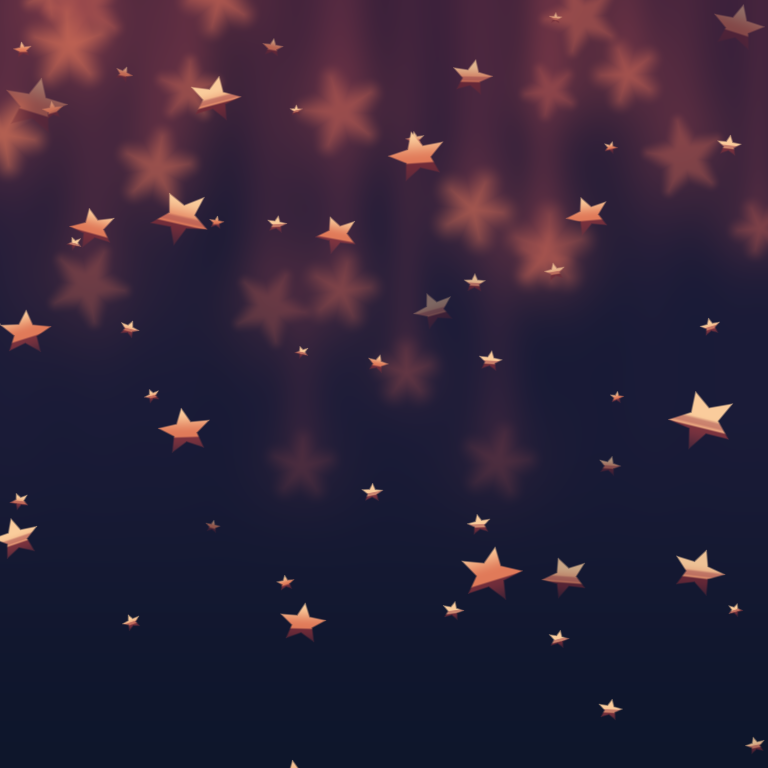
A Shadertoy shader for this background:

```glsl
// Warm folded stars falling with soft glows and light trails over a dusky navy gradient.

const vec3 NAVY_LOW  = vec3(0.055, 0.085, 0.170);
const vec3 NAVY_MID  = vec3(0.100, 0.105, 0.215);
const vec3 DUSK_TOP  = vec3(0.225, 0.125, 0.225);
const vec3 TRAIL     = vec3(0.500, 0.220, 0.290);
const vec3 EMBER     = vec3(0.400, 0.140, 0.200);
const vec3 ROSE      = vec3(0.630, 0.280, 0.300);
const vec3 ORANGE    = vec3(0.880, 0.480, 0.350);
const vec3 GOLD      = vec3(0.980, 0.800, 0.610);
const int   GLOWS        = 22;
const float EDGE         = 0.0018;  // half width of the star outline
const float INNER_RADIUS = 0.45;    // star notch depth
const float SQUASH       = 0.86;    // vertical foreshortening
const float CREASE       = -0.22;   // fold height in star radii

vec4 hash4(vec2 p) {
    vec4 q = fract(p.xyxy * vec4(0.1031, 0.1030, 0.0973, 0.1099));
    q += dot(q, q.wzxy + 33.33);
    return fract((q.xxyz + q.yzzw) * q.zywx);
}

vec2 rotate(vec2 p, float a) {
    float c = cos(a), s = sin(a);
    return vec2(c * p.x - s * p.y, s * p.x + c * p.y);
}

// Signed distance to a five-pointed star
float starDistance(vec2 p, float radius) {
    const vec2 k1 = vec2(0.80902, -0.58779);
    const vec2 k2 = vec2(-0.80902, -0.58779);
    p.x = abs(p.x);
    p -= 2.0 * max(dot(k1, p), 0.0) * k1;
    p -= 2.0 * max(dot(k2, p), 0.0) * k2;
    p.x = abs(p.x);
    p.y -= radius;
    vec2 side = INNER_RADIUS * vec2(-k1.y, k1.x) - vec2(0.0, 1.0);
    float h = clamp(dot(p, side) / dot(side, side), 0.0, radius);
    return length(p - side * h) * sign(p.y * side.x - p.x * side.y);
}

// Navy to dusk with faint vertical folds
vec3 backdrop(vec2 uv) {
    vec3 col = mix(NAVY_LOW, NAVY_MID, smoothstep(0.0, 0.5, uv.y));
    float folds = sin(uv.x * 13.0 + 1.0) + 0.7 * sin(uv.x * 29.0 + 2.3) + 0.4 * sin(uv.x * 61.0);
    float dusk = smoothstep(0.55, 1.05, uv.y + 0.025 * folds);
    col = mix(col, DUSK_TOP, dusk);
    return col + TRAIL * 0.02 * folds * smoothstep(0.2, 0.9, uv.y);
}

// Out-of-focus stars, each trailing a column of light upwards
vec3 addGlows(vec3 col, vec2 uv, float aspect) {
    for (int i = 0; i < GLOWS; i++) {
        float id = float(i);
        vec4 h = hash4(vec2(id + 3.0, 17.0));
        vec2 center = vec2(fract(id * 0.618 + 0.12 * h.x) * aspect, 1.01 - 0.9 * pow(h.y, 1.9));
        vec2 p = uv - center;
        float height = smoothstep(0.05, 1.0, center.y);
        float radius = mix(0.027, 0.048, h.z);
        float blur = mix(0.014, 0.030, h.w);

        float column = exp(-pow(p.x / (radius * 0.85), 2.0));
        float trail = column * smoothstep(-0.05, 0.06, p.y) * exp(-2.2 * max(p.y, 0.0));
        col = mix(col, TRAIL, trail * mix(0.13, 0.36, height));
        float halo = exp(-dot(p, p) / (radius * radius * 3.5));
        col = mix(col, ROSE, halo * 0.28 * height);

        float d = starDistance(rotate(p, h.x - 0.5), radius);
        float body = smoothstep(1.0, -0.6, d / blur);
        vec3 tint = mix(ROSE, ORANGE, height * (0.45 + 0.55 * h.x));
        col = mix(col, tint, body * mix(0.22, 0.85, height * height) * (0.6 + 0.4 * h.w));
    }
    return col;
}

// One crisp star: lit upper sheet, shaded fold below
vec3 drawStar(vec3 col, vec2 p, float radius, vec4 look) {
    vec2 q = rotate(p, (look.x - 0.5) * 0.9);
    q.y /= SQUASH;
    float edge = max(EDGE, 0.7 / iResolution.y);
    float mask = smoothstep(edge, -edge, starDistance(q, radius));
    float tilt = (look.y - 0.5) * 0.7;
    float level = (p.y + tilt * p.x) / radius;
    float upper = smoothstep(-edge, edge, (level - CREASE) * radius);

    vec3 lit = mix(ORANGE, GOLD, smoothstep(-0.35, 0.55, level + 0.9 * (look.z - 0.5)));
    float band = smoothstep(0.16, 0.04, abs(level - CREASE - 0.16));
    lit = mix(lit, ROSE, band * 0.5 * step(0.4, look.z));
    vec3 fold = mix(EMBER, ROSE, 0.5 * look.w);
    float foldFade = mix(0.95, 0.45, smoothstep(CREASE, -1.0, level));
    float dim = mix(0.42, 1.0, smoothstep(0.05, 0.35, look.w));
    return mix(col, mix(fold, lit, upper), mask * dim * mix(foldFade, 1.0, upper));
}

// Jittered grid of stars, thinning towards the bottom
vec3 addStars(vec3 col, vec2 uv, float cells, vec2 radii, float density, float seed) {
    vec2 home = floor(uv * cells);
    for (int y = -1; y <= 1; y++) {
        for (int x = -1; x <= 1; x++) {
            vec2 cell = home + vec2(x, y);
            vec4 place = hash4(cell + seed);
            vec4 look = hash4(cell + seed + 71.3);
            vec2 center = (cell + 0.5 + 0.75 * (place.xy - 0.5)) / cells;
            float chance = density * mix(0.6, 1.25, clamp(center.y, 0.0, 1.0));
            if (place.z < chance)
                col = drawStar(col, uv - center, mix(radii.x, radii.y, place.w), look);
        }
    }
    return col;
}

void mainImage(out vec4 fragColor, in vec2 fragCoord) {
    vec2 uv = fragCoord / iResolution.y;
    vec3 col = backdrop(uv);
    col = addGlows(col, uv, iResolution.x / iResolution.y);
    col = addStars(col, uv, 9.0, vec2(0.008, 0.016), 0.42, 11.0);
    col = addStars(col, uv, 6.0, vec2(0.027, 0.046), 0.46, 37.0);
    fragColor = vec4(clamp(col, 0.0, 1.0), 1.0);
}
```
